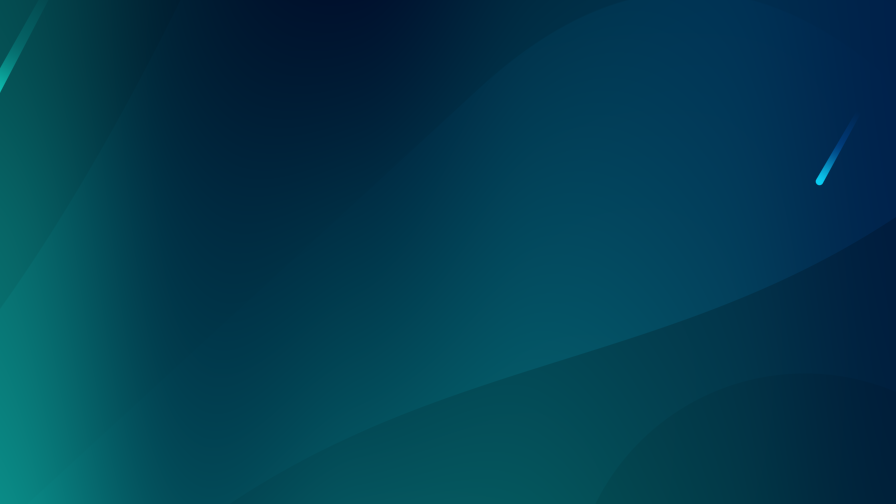
This background is drawn by a WebGL 2 fragment shader. Its source:

```glsl
#version 300 es
precision highp float;
// Deep teal and navy gradient with soft overlapping curves and two light streaks.

uniform vec2 u_resolution;
out vec4 outColor;

const int STOPS = 6;

// Color stops from left to right, for three heights of the canvas
const vec3 TOP[STOPS] = vec3[](
    vec3(0.02, 0.36, 0.38), vec3(0.00, 0.14, 0.23), vec3(0.00, 0.075, 0.20),
    vec3(0.00, 0.19, 0.29), vec3(0.00, 0.20, 0.33), vec3(0.00, 0.13, 0.29));
const vec3 MIDDLE[STOPS] = vec3[](
    vec3(0.03, 0.45, 0.45), vec3(0.00, 0.20, 0.28), vec3(0.00, 0.21, 0.29),
    vec3(0.01, 0.29, 0.37), vec3(0.01, 0.25, 0.36), vec3(0.00, 0.14, 0.30));
const vec3 BOTTOM[STOPS] = vec3[](
    vec3(0.04, 0.56, 0.54), vec3(0.01, 0.30, 0.35), vec3(0.02, 0.36, 0.40),
    vec3(0.02, 0.40, 0.43), vec3(0.01, 0.31, 0.38), vec3(0.00, 0.17, 0.30));

const vec3 CYAN = vec3(0.04, 0.80, 0.95);
const vec3 BLUE = vec3(0.00, 0.30, 0.65);
const vec3 AQUA = vec3(0.06, 0.84, 0.77);
const vec3 TEAL = vec3(0.02, 0.48, 0.48);

// Smooth cubic interpolation through evenly spaced color stops
vec3 ramp(vec3 stops[STOPS], float x) {
    float s = clamp(x, 0.0, 1.0) * float(STOPS - 1);
    int i = min(int(s), STOPS - 2);
    float t = s - float(i);
    vec3 a = stops[max(i - 1, 0)];
    vec3 b = stops[i];
    vec3 c = stops[i + 1];
    vec3 d = stops[min(i + 2, STOPS - 1)];
    return b + 0.5 * t * (c - a + t * (2.0 * a - 5.0 * b + 4.0 * c - d
        + t * (3.0 * (b - c) + d - a)));
}

// Quadratic blend of the three horizontal ramps
vec3 backdrop(vec2 uv) {
    float y = uv.y;
    vec3 low = ramp(BOTTOM, uv.x) * (1.0 - y) * (1.0 - 2.0 * y);
    vec3 mid = ramp(MIDDLE, uv.x) * 4.0 * y * (1.0 - y);
    vec3 high = ramp(TOP, uv.x) * y * (2.0 * y - 1.0);
    return low + mid + high;
}

// Antialiased coverage, full where the signed distance is negative
float cover(float dist, float pixel) {
    return smoothstep(pixel, -pixel, dist);
}

// Tapered streak that fades from its head to its tail
vec3 streak(vec3 color, vec2 p, vec2 head, vec2 tail, float radius,
            vec3 headColor, vec3 tailColor, float pixel) {
    vec2 axis = tail - head;
    float t = clamp(dot(p - head, axis) / dot(axis, axis), 0.0, 1.0);
    float dist = length(p - head - axis * t) - radius * (1.0 - 0.35 * t);
    float alpha = cover(dist, pixel) * (1.0 - t);
    return mix(color, mix(headColor, tailColor, smoothstep(0.0, 0.6, t)), alpha);
}

void main() {
    vec2 uv = gl_FragCoord.xy / u_resolution;
    float aspect = u_resolution.x / u_resolution.y;
    // Height runs 0 to 1, width is stretched to a 16:9 layout
    vec2 p = vec2(uv.x * 16.0 / 9.0, uv.y);
    float pixel = 0.75 / u_resolution.y * max(1.0, 16.0 / 9.0 / aspect);

    vec3 color = backdrop(uv);

    // Shaded upper left corner
    float leftCurve = 0.387 + 1.4 * p.x + 0.87 * p.x * p.x;
    color *= 1.0 - 0.07 * cover((leftCurve - p.y) * 0.5, pixel);

    // Long diagonal fold, strongest near the top
    float bend = max(p.x - 0.95, 0.0);
    float foldCurve = 0.92 * p.x - 0.05 - 1.1 * bend * bend;
    float foldStrength = mix(0.02, 0.10, smoothstep(0.5, 0.95, p.y));
    color *= 1.0 - foldStrength * cover((foldCurve - p.y) * 0.75, pixel)
        * smoothstep(1.9, 1.2, p.x);

    // Dark wave rising to the right
    float u = (p.x - 1.12) / 0.657;
    float waveCurve = 0.287 + 0.206 * u + 0.076 * u * u * u;
    float wave = cover((p.y - waveCurve) * 0.93, pixel);
    color *= 1.0 - wave * mix(0.06, 0.19, smoothstep(0.5, 1.3, p.x));

    // Round hill in the lower right corner
    float hill = length(p - vec2(1.597, -0.204)) - 0.463;
    color *= 1.0 - 0.07 * cover(hill, pixel);

    // Light streaks
    color = streak(color, p, vec2(1.626, 0.640), vec2(1.704, 0.778),
        0.0075, CYAN, BLUE, pixel);
    color = streak(color, p, vec2(-0.025, 0.795), vec2(0.100, 1.025),
        0.0125, AQUA, TEAL, pixel);

    outColor = vec4(color, 1.0);
}
```
